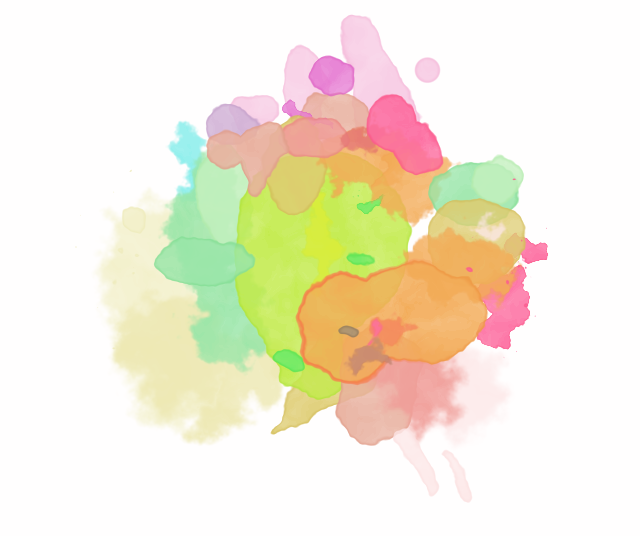
Give the GLSL for this background, as a WebGL 2 fragment shader.

```glsl
#version 300 es
precision highp float;
// Overlapping watercolour washes and splatter on white paper.
uniform vec2 u_resolution;
out vec4 fragColor;

// Pigments used more than once
const vec3 CREAM = vec3(.95, .94, .79), MINT = vec3(.6, .9, .66), PALE_MINT = vec3(.76, .94, .74),
  PINK = vec3(.97, .79, .89), ROSE = vec3(.99, .43, .63), AMBER = vec3(.95, .67, .34),
  CORAL = vec3(.94, .62, .6), OLIVE = vec3(.87, .8, .44), TAN = vec3(.91, .69, .62),
  BLUSH = vec3(.99, .91, .91);

vec3 col = vec3(1, .995, .995);
float grain, pixel;
vec2 calm, ragged;

float hash(vec2 p) {
  return fract(sin(dot(p, vec2(127.1, 311.7))) * 43758.5453);
}

float noise(vec2 p) {
  vec2 i = floor(p), f = fract(p), e = vec2(1, 0);
  f = f * f * (3. - 2. * f);
  return mix(mix(hash(i), hash(i + e), f.x),
             mix(hash(i + e.yx), hash(i + e.xx), f.x), f.y);
}

float fbm(vec2 p) {
  float sum = 0., amp = .5;
  for (int i = 0; i < 4; i++) {
    sum += amp * noise(p);
    p = mat2(1.6, 1.2, -1.2, 1.6) * p;
    amp *= .5;
  }
  return sum;
}

vec2 warp(vec2 p, float scale, float amount) {
  return p + amount * (vec2(fbm(p * scale), fbm(p * scale + 37.)) - .47);
}

// Ellipse packed as centre.xy, radii.zw
float oval(vec2 p, vec4 e) {
  vec2 q = (p - e.xy) / e.zw;
  float k = length(q);
  return k * (k - 1.) / max(length(q / e.zw), .001);
}

// Stroke from e.xy to e.zw with radius running from r.x to r.y
float taper(vec2 p, vec4 e, vec2 r) {
  vec2 a = p - e.xy, b = e.zw - e.xy;
  float h = clamp(dot(a, b) / dot(b, b), 0., 1.);
  return length(a - b * h) - mix(r.x, r.y, h);
}

// Lays down a translucent wash; crisp washes gain a pigment rim
void paint(float d, vec3 ink, float soft) {
  float w = max(soft, pixel), m = smoothstep(w, -w, d);
  col = mix(col, ink, m * min(.86 + grain * .35, 1.));
  float rim = m * smoothstep(.045, 0., abs(d)) * smoothstep(.1, 0., soft);
  col = mix(col, ink * ink, rim * .32);
}

void paint(float d, vec3 ink) { paint(d, ink, pixel); }
void crisp(vec4 e, vec3 ink) { paint(oval(calm, e), ink); }
void loose(vec4 e, vec3 ink) { paint(oval(ragged, e), ink, .05); }

void main() {
  // Canvas is 6.42 units tall, y pointing down
  pixel = 6.42 / u_resolution.y;
  vec2 p = vec2(gl_FragCoord.x, u_resolution.y - gl_FragCoord.y) * pixel;
  grain = floor(fbm(warp(p, 2., 1.) * 3.) * 9.) / 9. - .45;
  vec2 s = warp(p, 3., .22), r = warp(p, 4., .65);
  calm = s;
  ragged = r;

  // Pale yellow washes on the left
  paint(min(oval(r, vec4(1.95, 3.3, .7, .85)), oval(r, vec4(2.1, 4.3, .72, .75))), CREAM, .15);
  paint(min(oval(r, vec4(2.1, 4.2, .65, .65)), taper(r, vec4(3, 4.4, 2.4, 5.1), vec2(.45, .1))), vec3(.93, .91, .7), .12);
  crisp(vec4(1.61, 2.62, .15, .15), CREAM);

  // Cyan and mint washes
  loose(vec4(2.3, 1.95, .19, .48), vec3(.52, .93, .92));
  paint(min(oval(r, vec4(2.5, 2.75, .42, .8)), oval(r, vec4(2.75, 3.75, .46, .62))), MINT, .07);
  crisp(vec4(2.7, 2.3, .34, .6), PALE_MINT);

  // Lime heart and olive tail
  paint(taper(s, vec4(4.1, 4.35, 3.3, 5.17), vec2(.42, .05)), OLIVE);
  paint(min(oval(s, vec4(3.85, 2.9, 1.05, 1.1)), taper(s, vec4(3.5, 3.4, 3.75, 4.4), vec2(.66, .38))), vec3(.76, .92, .29));
  loose(vec4(3.9, 2.95, .14, .6), vec3(.85, .93, .23));
  float leaves = min(oval(r, vec4(4.42, 2.5, .16, .1)), oval(s, vec4(4.35, 3.08, .17, .06)));
  paint(min(leaves, oval(s, vec4(3.5, 4.33, .2, .11))), vec3(.44, .92, .41));
  crisp(vec4(2.45, 3.13, .6, .29), MINT);

  // Pink streak and petals along the top
  paint(taper(s, vec4(4.29, .36, 4.67, 1.5), vec2(.17, .42)), PINK);
  paint(min(oval(s, vec4(3.62, 1.05, .28, .52)), oval(s, vec4(3.02, 1.32, .26, .22))), PINK);
  crisp(vec4(2.8, 1.5, .32, .22), vec3(.82, .7, .84));
  crisp(vec4(4, 1.4, .45, .27), TAN);
  paint(min(oval(s, vec4(3.98, .92, .25, .25)), oval(r, vec4(3.55, 1.36, .22, .1))), vec3(.9, .47, .82));

  // Coral and amber above the lime
  crisp(vec4(3.55, 2, .36, .6), OLIVE);
  loose(vec4(4.3, 1.85, .6, .38), AMBER);
  loose(vec4(4.88, 2.2, .42, .5), AMBER);
  crisp(vec4(3.75, 1.65, .4, .25), CORAL);
  paint(min(oval(s, vec4(2.75, 1.78, .27, .23)), taper(s, vec4(3.15, 1.78, 3.08, 2.28), vec2(.31, .07))), TAN);
  loose(vec4(4.3, 1.6, .25, .14), vec3(.9, .46, .46));
  paint(min(oval(s, vec4(4.72, 1.5, .33, .33)), oval(s, vec4(5, 1.75, .27, .33))), ROSE);

  // Mint, gold and magenta on the right
  crisp(vec4(5.65, 2.3, .56, .4), MINT);
  crisp(vec4(5.95, 2.15, .28, .27), PALE_MINT);
  paint(min(oval(r, vec4(6, 3.65, .25, .52)), oval(r, vec4(6.28, 2.97, .18, .17))), ROSE);
  crisp(vec4(5.7, 2.9, .58, .53), OLIVE);
  loose(vec4(5.55, 3.2, .6, .38), AMBER);
  loose(vec4(5.9, 2.72, .1, .1), BLUSH);

  // Rose skirt, then the large orange bloom
  paint(oval(r, vec4(5.55, 4.7, .45, .5)), BLUSH, .15);
  paint(taper(s, vec4(4.55, 4.4, 4.53, 4.83), vec2(.5, .48)), TAN);
  paint(oval(r, vec4(5, 4.65, .43, .5)), CORAL, .15);
  float bloom = min(oval(s, vec4(4.2, 3.9, .62, .63)), oval(s, vec4(4.95, 3.75, .87, .59)));
  paint(bloom, AMBER);
  float edge = smoothstep(5.4, 4.2, p.x) * smoothstep(.035, .01, abs(bloom));
  col = mix(col, vec3(.97, .48, .3), edge * .75);
  loose(vec4(4.65, 3.95, .3, .2), vec3(.96, .54, .37));
  loose(vec4(4.5, 4.3, .25, .15), vec3(.77, .53, .45));
  crisp(vec4(4.19, 3.98, .1, .07), vec3(.65, .57, .46));
  loose(vec4(4.45, 4, .06, .14), ROSE);

  // Drips and the loose pink drop
  paint(min(taper(s, vec4(4.85, 5.3, 5.2, 5.85), vec2(.14, .08)), taper(s, vec4(5.4, 5.45, 5.62, 5.92), vec2(.05, .07))), BLUSH);
  paint(length(p - vec2(5.12, .84)) - .15, PINK);

  // Fine splatter around both flanks
  for (float i = 0.; i < 30.; i++) {
    float a = i * 2.4, side = mod(i, 2.);
    vec2 at = vec2(1.5 + 4.7 * side, 3.2) + vec2(cos(a) * .65, sin(a) * 1.3) * hash(vec2(i, 2));
    paint(length(s - at) - .04 * pow(hash(vec2(i, 3)), 3.), mix(CREAM, ROSE, side));
  }
  fragColor = vec4(col, 1);
}
```
